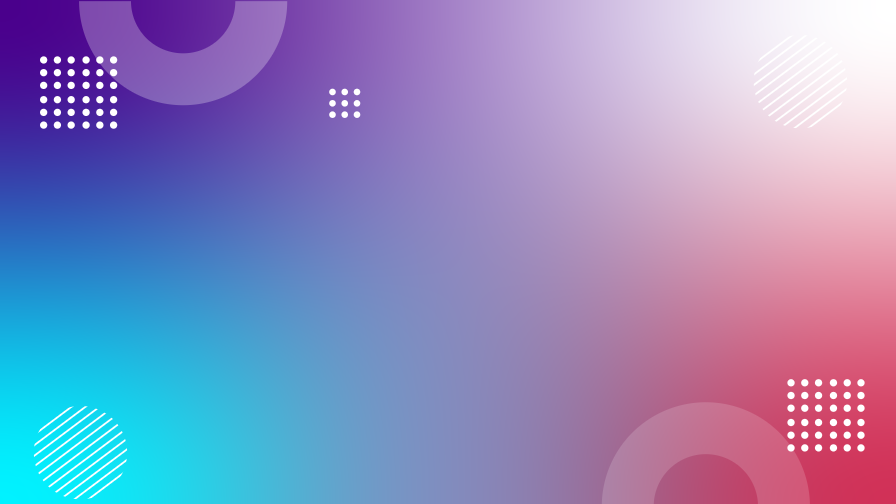
A WebGL 1 fragment shader for this background:

```glsl
precision highp float;
// Soft four-corner gradient with white dot grids, hatched discs and half rings.
uniform vec2 u_resolution;

// Lengths are in canvas heights, origin at the lower left.
const float ASPECT = 16.0 / 9.0;

const vec3 VIOLET = vec3(0.29, 0.0, 0.55);
const vec3 WHITE = vec3(1.0);
const vec3 CYAN = vec3(0.0, 0.95, 1.0);
const vec3 CRIMSON = vec3(0.82, 0.19, 0.34);
const vec3 LAVENDER = vec3(0.60, 0.53, 0.82);
const float HAZE_WIDTH = 0.22;
const float HAZE_TOP = 0.1;
const float HAZE_BOTTOM = 0.5;

const vec2 TOP_RING = vec2(0.3634, 0.9977);
const vec2 LOW_RING = vec2(1.4005, -0.0046);
const float RING_RADIUS = 0.155;
const float RING_HALF_WIDTH = 0.0515;
const float TOP_RING_ALPHA = 0.27;
const float LOW_RING_ALPHA = 0.16;

const vec2 LEFT_GRID = vec2(0.156, 0.8164);
const vec2 RIGHT_GRID = vec2(1.6389, 0.1759);
const vec2 BLOCK_OFFSET = vec2(0.0421, 0.0394);
const vec2 DOT_STEP = vec2(0.0273, 0.0252);
const float DOT_RADIUS = 0.0072;
const vec2 SMALL_GRID = vec2(0.684, 0.795);
const vec2 SMALL_STEP = vec2(0.0243, 0.0225);
const float SMALL_RADIUS = 0.0065;

const vec2 LEFT_DISC = vec2(0.1597, 0.1019);
const vec2 RIGHT_DISC = vec2(1.588, 0.838);
const float DISC_RADIUS = 0.0926;
const vec2 HATCH_NORMAL = vec2(-0.6, 0.8);
const float HATCH_STEP = 0.0167;
const float HATCH_HALF_WIDTH = 0.0018;

// Coverage of a signed distance, smoothed over one pixel.
float cover(float d) {
  return clamp(0.5 - d * u_resolution.y, 0.0, 1.0);
}

float ring(vec2 p) {
  return cover(abs(length(p) - RING_RADIUS) - RING_HALF_WIDTH);
}

// Three by three dots around the origin.
float dotBlock(vec2 p, vec2 gap, float radius) {
  vec2 cell = clamp(floor(p / gap + 0.5), -1.0, 1.0);
  return cover(length(p - cell * gap) - radius);
}

// Four mirrored blocks make a six by six grid.
float dotGrid(vec2 p) {
  return dotBlock(abs(p) - BLOCK_OFFSET, DOT_STEP, DOT_RADIUS);
}

float hatchedDisc(vec2 p) {
  float across = dot(p, HATCH_NORMAL);
  float line = abs(mod(across + 0.5 * HATCH_STEP, HATCH_STEP) - 0.5 * HATCH_STEP);
  return cover(line - HATCH_HALF_WIDTH) * cover(length(p) - DISC_RADIUS);
}

vec3 backdrop(vec2 uv) {
  float across = smoothstep(0.0, 1.0, uv.x);
  float down = smoothstep(0.02, 1.0, 1.0 - uv.y);
  vec3 left = mix(VIOLET, CYAN, down);
  vec3 right = mix(WHITE, CRIMSON, down);
  float offset = (uv.x - 0.5) / HAZE_WIDTH;
  float haze = exp(-offset * offset) * mix(HAZE_TOP, HAZE_BOTTOM, down);
  return mix(mix(left, right, across), LAVENDER, haze);
}

void main() {
  vec2 uv = gl_FragCoord.xy / u_resolution;
  vec2 p = uv * vec2(ASPECT, 1.0);
  vec3 color = backdrop(uv);

  // Translucent half rings on the top and bottom edges
  float topRing = ring(p - TOP_RING) * cover(p.y - TOP_RING.y);
  color = mix(color, WHITE, topRing * TOP_RING_ALPHA);
  color = mix(color, WHITE, ring(p - LOW_RING) * LOW_RING_ALPHA);

  // Solid white ornaments
  float dots = max(dotGrid(p - LEFT_GRID), dotGrid(p - RIGHT_GRID));
  dots = max(dots, dotBlock(p - SMALL_GRID, SMALL_STEP, SMALL_RADIUS));
  float hatch = max(hatchedDisc(p - LEFT_DISC), hatchedDisc(p - RIGHT_DISC));
  color = mix(color, WHITE, max(dots, hatch));

  gl_FragColor = vec4(color, 1.0);
}
```
